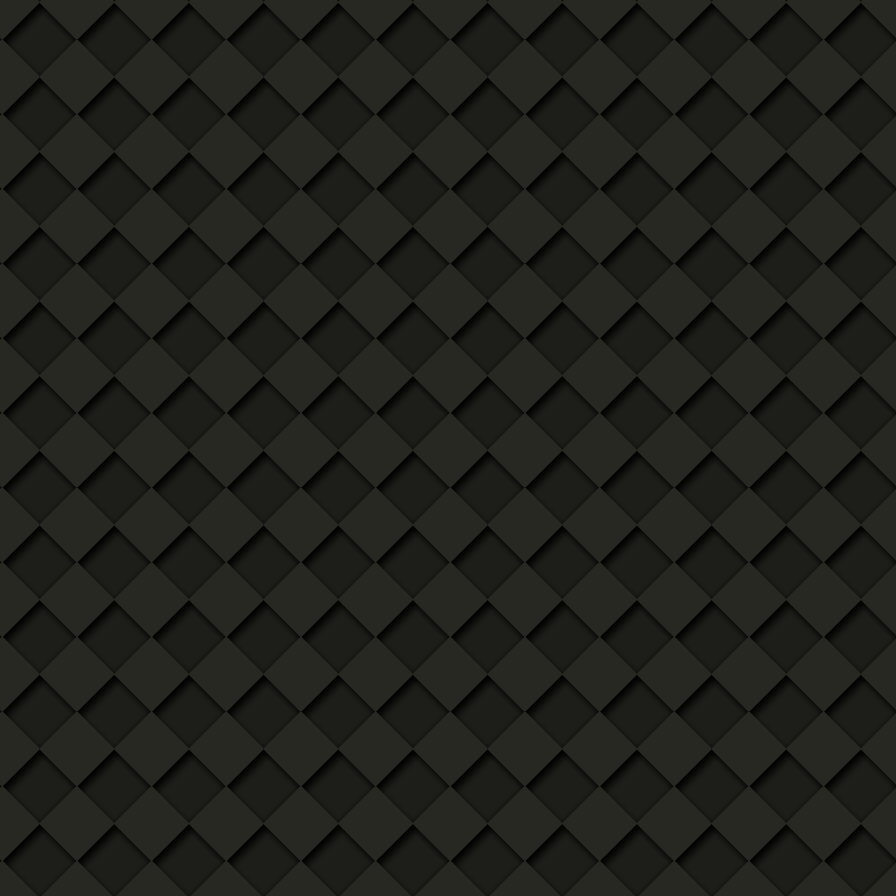
A WebGL 2 fragment shader for this pattern:

```glsl
#version 300 es
precision highp float;
// Dark panel pierced by a regular grid of diamond recesses.
// Each cell holds one diamond, measured in axes turned by 45 degrees;
// soft ramps from its four sides shade the sunken floor.

#define REPEATS 12.0
#define HOLE_CENTRE vec2(0.53, 0.47)
#define HALF_DIAGONAL 0.492
#define PANEL_COLOUR vec3(0.155, 0.155, 0.135)
#define FLOOR_COLOUR vec3(0.112, 0.112, 0.098)
#define SHADE_UPPER_LEFT vec2(-0.02, 0.18)
#define SHADE_UPPER_RIGHT vec2(-0.07, 0.10)
#define SHADE_LOWER vec2(-0.12, 0.07)

uniform vec2 u_resolution;
out vec4 fragColor;

const float INV_SQRT2 = 0.70711;

// Light reaching the floor at a given distance from one side.
float sideLight(vec2 ramp, float dist) {
    return smoothstep(ramp.x, ramp.y, dist);
}

void main() {
    vec2 uv = gl_FragCoord.xy / u_resolution;
    vec2 cell = fract(uv * REPEATS - HOLE_CENTRE + 0.5) - 0.5;

    // Turned axes: x points to the upper right, y to the upper left.
    vec2 turned = vec2(cell.x + cell.y, cell.y - cell.x) * INV_SQRT2;
    float halfSide = HALF_DIAGONAL * INV_SQRT2;
    vec2 upper = halfSide - turned;
    vec2 lower = halfSide + turned;

    // Inset shadow: deepest at the upper left, faint along the lower sides.
    float light = sideLight(SHADE_UPPER_LEFT, upper.y)
                * sideLight(SHADE_UPPER_RIGHT, upper.x)
                * sideLight(SHADE_LOWER, lower.x)
                * sideLight(SHADE_LOWER, lower.y);

    // Diamond mask with an edge about one pixel wide.
    float inside = min(min(upper.x, upper.y), min(lower.x, lower.y));
    float pixel = REPEATS / min(u_resolution.x, u_resolution.y);
    float hole = smoothstep(-0.7 * pixel, 0.7 * pixel, inside);

    vec3 colour = mix(PANEL_COLOUR, FLOOR_COLOUR * light, hole);
    fragColor = vec4(colour, 1.0);
}
```
